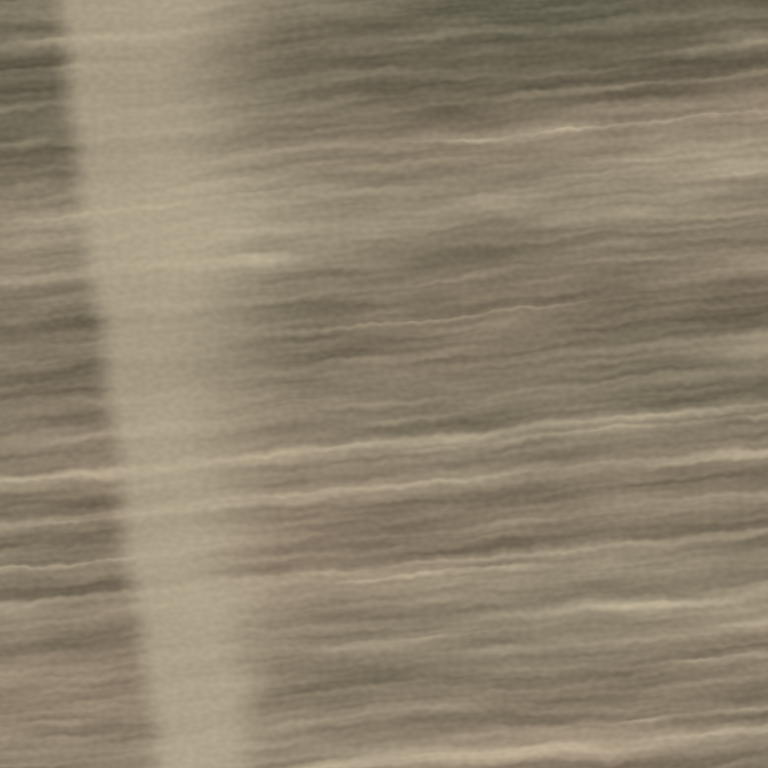
Write a three.js fragment shader that draws this texture.

```glsl
varying vec2 vUv;

const vec3 DARK_STONE = vec3(0.365, 0.335, 0.275);
const vec3 PALE_STONE = vec3(0.705, 0.655, 0.560);
const vec3 PINK_TINT = vec3(0.016, -0.006, -0.002);

const float SLOPE = 0.096;
const float BASE_TONE = 0.47;
const vec4 LAYER_DENSITY = vec4(11.0, 29.0, 70.0, 140.0);
const vec4 LAYER_CONTRAST = vec4(0.34, 0.36, 0.27, 0.16);
const float GRAIN_CONTRAST = 0.10;

const int FINE_VEINS = 22;
const float FINE_VEIN_TONE = 0.30;
const vec4 MAIN_VEIN_HEIGHTS = vec4(0.375, 0.320, 0.213, -0.043);
const vec4 MAIN_VEIN_TONES = vec4(0.50, 0.34, 0.36, 0.36);
const vec4 MAIN_VEIN_WIDTHS = vec4(0.0075, 0.0060, 0.0060, 0.0110);

const float GLARE_TONE = 1.02;
const float GLARE_COVER = 0.74;
const float GLARE_LEFT = 0.070;
const float GLARE_RIGHT = 0.295;
const float GLARE_LEAN = 0.130;

float hash(float n) {
  n = fract(n * 0.1031);
  n *= n + 33.33;
  return fract(n * (n + n));
}

vec2 gradient(vec2 cell) {
  vec3 p = fract(cell.xyx * vec3(0.1031, 0.1030, 0.0973));
  p += dot(p, p.yzx + 33.33);
  float angle = 6.2832 * fract((p.x + p.y) * p.z);
  return vec2(cos(angle), sin(angle));
}

float gradientNoise(vec2 p) {
  vec2 i = floor(p);
  vec2 f = fract(p);
  vec2 u = f * f * f * (f * (f * 6.0 - 15.0) + 10.0);
  vec2 e = vec2(1.0, 0.0);
  float low = mix(dot(gradient(i), f), dot(gradient(i + e), f - e), u.x);
  float high = mix(dot(gradient(i + e.yx), f - e.yx),
                   dot(gradient(i + e.xx), f - e.xx), u.x);
  return mix(low, high, u.y);
}

// Height within the strata: tilted, then bent and roughened
float strataHeight(vec2 p) {
  float h = p.y - SLOPE * p.x;
  h += 0.010 * gradientNoise(vec2(p.x * 3.0, h * 5.0));
  h += 0.0060 * gradientNoise(vec2(p.x * 12.0, h * 18.0) + 7.0);
  h += 0.0032 * gradientNoise(vec2(p.x * 36.0, h * 45.0) + 19.0);
  return h + 0.0020 * gradientNoise(vec2(p.x * 85.0, h * 90.0) + 31.0);
}

// Pale line with a crisp top, a soft underside and a dark seam above
float vein(float d, float width) {
  float reach = d > 0.0 ? width * 0.75 : width * 1.35;
  float seam = (d - 2.6 * width) / (1.5 * width);
  return exp(-d * d / (reach * reach)) - 0.28 * exp(-seam * seam);
}

// Wide beds of darker and lighter stone
float beds(float h) {
  float tone = -0.27 * smoothstep(0.765, 0.805, h);
  tone += 0.13 * smoothstep(0.60, 0.68, h) * (1.0 - smoothstep(0.75, 0.79, h));
  tone -= 0.08 * smoothstep(0.39, 0.41, h) * (1.0 - smoothstep(0.54, 0.62, h));
  tone += 0.07 * (1.0 - smoothstep(0.200, 0.213, h));
  return tone - 0.30 * (1.0 - smoothstep(-0.075, -0.055, h));
}

float layers(float x, float h) {
  vec4 n = vec4(gradientNoise(vec2(x * 1.3, h * LAYER_DENSITY.x) + 3.0),
                gradientNoise(vec2(x * 2.4, h * LAYER_DENSITY.y) + 41.0),
                gradientNoise(vec2(x * 5.5, h * LAYER_DENSITY.z) + 83.0),
                gradientNoise(vec2(x * 13.0, h * LAYER_DENSITY.w) + 57.0));
  return dot(n, LAYER_CONTRAST);
}

float veins(float x, float h) {
  float tone = 0.0;
  for (int i = 0; i < FINE_VEINS; i++) {
    float id = float(i) + 1.0;
    float height = (id + 0.7 * hash(id * 3.7)) / float(FINE_VEINS) * 1.1 - 0.12;
    float width = mix(0.0028, 0.0062, hash(id * 9.1));
    float presence = smoothstep(-0.15, 0.40, gradientNoise(vec2(x * 2.6, id * 5.37)));
    presence *= 0.9 + 0.8 * gradientNoise(vec2(x * 17.0, id * 2.71));
    tone += FINE_VEIN_TONE * presence * vein(h - height, width);
  }
  for (int i = 0; i < 4; i++) {
    float fade = 0.9 + 0.4 * gradientNoise(vec2(x * 5.0, float(i) * 3.3 + 0.5));
    tone += MAIN_VEIN_TONES[i] * fade * vein(h - MAIN_VEIN_HEIGHTS[i], MAIN_VEIN_WIDTHS[i]);
  }
  return tone;
}

// Leaning strip of reflected light, firm on the left and hazy on the right
float glare(vec2 p) {
  float drop = 1.0 - p.y;
  float left = GLARE_LEFT + GLARE_LEAN * drop + 0.012 * gradientNoise(p * vec2(2.0, 9.0));
  float right = GLARE_RIGHT + 0.030 * drop + 0.040 * gradientNoise(p * vec2(3.0, 13.0) + 5.0);
  float haze = mix(0.030, 0.105, smoothstep(0.0, 0.5, p.y));
  float strip = smoothstep(left - 0.020, left + 0.026, p.x);
  return strip * (1.0 - smoothstep(right - haze, right + haze, p.x));
}

void main() {
  float h = strataHeight(vUv);
  float tone = BASE_TONE + beds(h) + layers(vUv.x, h) + veins(vUv.x, h);
  tone += 0.09 * (1.0 - smoothstep(0.25, 0.60, vUv.x)) * smoothstep(0.15, 0.25, vUv.x);
  tone = clamp(tone, 0.0, 1.08);

  float light = glare(vUv);
  tone = mix(tone, GLARE_TONE, light * GLARE_COVER);
  tone += GRAIN_CONTRAST * gradientNoise(vUv * vec2(95.0, 135.0));

  float blush = gradientNoise(vUv * vec2(2.0, 5.0) + 11.0) + 0.25 - 0.7 * smoothstep(0.75, 0.85, h);
  vec3 color = mix(DARK_STONE, PALE_STONE, tone) + PINK_TINT * blush * (1.0 - light);
  gl_FragColor = vec4(color, 1.0);
}
```
